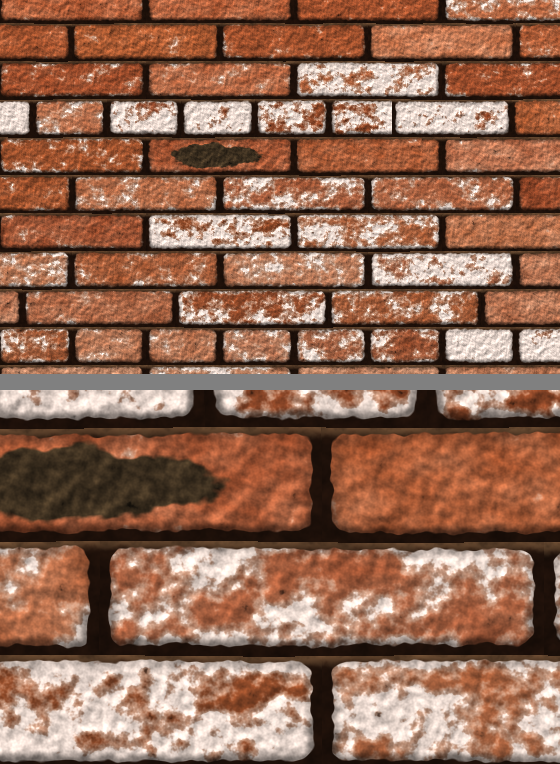
Top: the whole. Bottom: its middle third, enlarged.
Reproduce this texture procedurally as a WebGL 1 fragment shader.

```glsl
precision highp float;
// Weathered running-bond brick wall with header courses, lime bloom and dark joints.

uniform vec2 u_resolution;

// Lengths are fractions of the canvas height.
#define COURSE 0.1016
#define FIRST_JOINT 0.0623
#define PITCH 0.396
#define JOINT vec2(0.0170, 0.0125)
#define CORNER 0.013
#define ROUGHNESS 0.0035
#define RELIEF 0.55
#define LIME_AMOUNT 0.72
#define STAIN_CENTER vec2(0.577, 0.417)
#define STAIN_SIZE vec2(0.118, 0.037)

const vec3 ORANGE = vec3(0.68, 0.36, 0.20);
const vec3 RED = vec3(0.59, 0.27, 0.16);
const vec3 ROSE = vec3(0.63, 0.45, 0.35);
const vec3 DUST = vec3(0.74, 0.61, 0.53);
const vec3 LIME = vec3(0.91, 0.84, 0.80);
const vec3 SHADOW = vec3(0.11, 0.06, 0.035);
const vec3 MORTAR = vec3(0.42, 0.30, 0.20);
const vec3 SOOT = vec3(0.23, 0.18, 0.12);

float hash(vec2 p) {
    vec3 q = fract(vec3(p.xyx) * 0.1031);
    q += dot(q, q.yzx + 33.33);
    return fract((q.x + q.y) * q.z);
}

vec2 gradient(vec2 cell) {
    float angle = 6.2832 * hash(cell + 17.0);
    return vec2(cos(angle), sin(angle));
}

float noise(vec2 p) {
    vec2 i = floor(p), f = fract(p);
    vec2 u = f * f * f * (f * (f * 6.0 - 15.0) + 10.0);
    vec2 e = vec2(1.0, 0.0);
    float a = dot(gradient(i), f);
    float b = dot(gradient(i + e.xy), f - e.xy);
    float c = dot(gradient(i + e.yx), f - e.yx);
    float d = dot(gradient(i + e.xx), f - e.xx);
    return mix(mix(a, b, u.x), mix(c, d, u.x), u.y);
}

float fbm(vec2 p) {
    float sum = 0.0, amp = 0.65;
    for (int i = 0; i < 4; i++) {
        sum += amp * noise(p);
        p = mat2(1.6, 1.2, -1.2, 1.6) * p + 9.7;
        amp *= 0.58;
    }
    return sum;
}

// Finds the brick cell: xy = offset from its centre, z = column, w = width.
vec4 brickCell(vec2 p, float row) {
    float start = mod(row, 2.0) < 0.5 ? 0.390 : 0.192;
    float width = PITCH, firstColumn = 0.0;
    if (abs(mod(row, 6.0) - 3.0) < 0.5) {           // header course
        width *= 0.5;
        if (row < 4.0) {
            start = 0.088;
            if (p.x > start + 5.0 * width - 0.03) { // long bricks finish the course
                start += 5.0 * width - 0.03;
                width = 0.321;
                firstColumn = 7.0;
            }
        }
    } else if (abs(row - 8.0) < 0.5) {              // shifted course
        start = 0.060;
        width = 0.409;
    }
    float along = (p.x - start) / width;
    float down = fract((p.y - FIRST_JOINT) / COURSE);
    vec2 local = vec2((fract(along) - 0.5) * width, (down - 0.5) * COURSE);
    return vec4(local, floor(along) + firstColumn, width);
}

void main() {
    vec2 p = gl_FragCoord.xy / u_resolution.y;
    p.y = 1.0 - p.y;
    float pixel = 1.0 / u_resolution.y;

    // Uneven courses
    vec2 w = p + 0.0025 * vec2(noise(p * 5.0), noise(p * 5.0 + 31.0));
    float row = floor((w.y - FIRST_JOINT) / COURSE) + 1.0;
    vec4 cell = brickCell(w, row);
    vec2 id = vec2(cell.z, row) + 20.0;
    float tone = hash(id), wear = hash(id + 41.3), tint = hash(id + 83.7);
    float header = 1.0 - step(0.25, cell.w);

    // Chipped rounded brick outline
    vec2 q = cell.xy + vec2(0.0, 0.0015);
    vec2 halfSize = 0.5 * (vec2(cell.w, COURSE) - JOINT) - 0.0018 * vec2(tint, tone);
    vec2 corner = abs(q) - halfSize + CORNER;
    float edge = length(max(corner, 0.0)) + min(max(corner.x, corner.y), 0.0) - CORNER;
    edge += ROUGHNESS * (noise(p * 42.0) + 0.8 * noise(p * 110.0));

    // Surface noise, shifted for every brick
    vec2 s = p + 3.0 * vec2(tone, wear);
    float coarse = fbm(s * vec2(13.0, 19.0));
    float grain = fbm(s * 55.0);
    float slope = grain - fbm((s + vec2(0.003, 0.005)) * 55.0);

    // Clay: orange above, rosier below
    float rosy = clamp(0.15 + 0.45 * p.y + 0.7 * (tint - 0.5) + 0.6 * coarse, 0.0, 1.0);
    vec3 clay = mix(mix(ORANGE, RED, tone * 0.7), ROSE, rosy);
    clay *= 0.92 + 0.25 * tint + 0.28 * coarse + 0.22 * grain;

    // Lime bloom, heavier on some bricks and along their rims
    float bloom = LIME_AMOUNT * wear * wear + 0.18 * header - 0.42;
    bloom += 0.75 * coarse + 0.45 * grain + 0.16 * smoothstep(-0.012, 0.0, edge);
    clay = mix(clay, DUST, 0.75 * smoothstep(-0.10, 0.10, bloom));
    clay = mix(clay, LIME, smoothstep(0.08, 0.20, bloom));

    // Soot stain
    float stain = length((p - STAIN_CENTER) / STAIN_SIZE) + 0.55 * coarse;
    clay = mix(SOOT * (1.0 + 0.5 * grain), clay, smoothstep(0.85, 0.95, stain));

    // Light from above, pits and worn edges
    clay *= 1.0 + RELIEF * slope;
    clay *= 1.0 - 0.45 * smoothstep(0.4, 0.65, -grain);
    float rim = smoothstep(-0.010, -0.001, edge);
    clay *= 1.0 - rim * (0.18 + 0.30 * smoothstep(-0.01, 0.04, q.y));

    // Joint: pale sand on the ledges, deep shade below bricks
    float ledge = 1.0 - smoothstep(-0.048, -0.037, q.y + 0.008 * grain);
    vec3 joint = mix(SHADOW, MORTAR, ledge * (0.8 + 0.5 * coarse));
    joint *= 1.0 + 0.55 * grain;

    float cover = 1.0 - smoothstep(-pixel, pixel, edge);
    gl_FragColor = vec4(clamp(mix(joint, clay, cover), 0.0, 1.0), 1.0);
}
```
